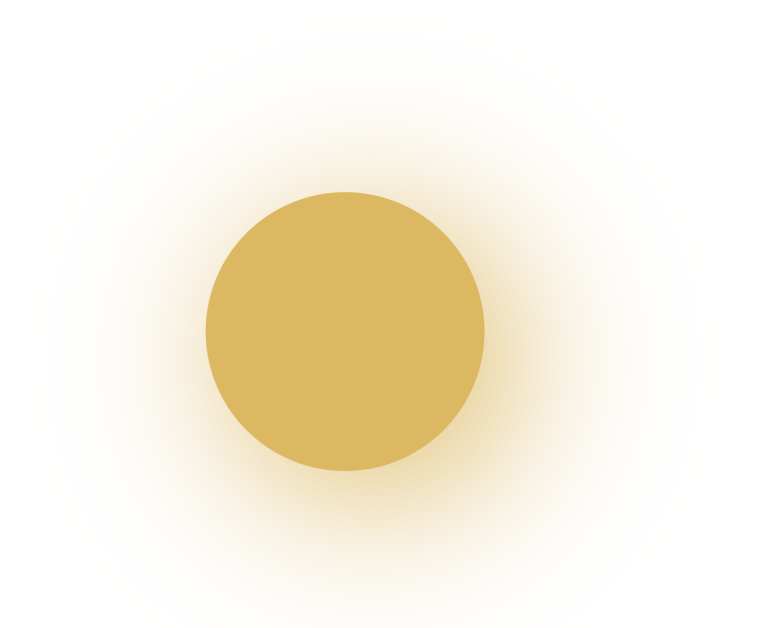
This background is drawn by a Shadertoy shader. Its source:

```glsl
// A flat golden disc on white, casting a wide soft golden shadow down and to the right.

const vec3 WHITE = vec3(1.0);
const vec3 GOLD = vec3(0.863, 0.720, 0.384);

// Lengths are fractions of the canvas height
const vec2 DISC_CENTER = vec2(0.5495, 0.472);
const float DISC_RADIUS = 0.222;
const vec2 SHADOW_OFFSET = vec2(0.0445, -0.0445);
const float SHADOW_SIGMA = 0.132;
const int CHORDS = 24;

// Smooth approximation of the error function
float erfApprox(float x) {
    x = clamp(x, -4.0, 4.0);
    return tanh(x * (1.128379 + 0.100914 * x * x));
}

// Anti-aliased coverage from a signed distance
float coverage(float signedDistance, float pixel) {
    return 1.0 - smoothstep(-0.75 * pixel, 0.75 * pixel, signedDistance);
}

// Gaussian-blurred disc, summed over parallel chords
float blurredDisc(float dist, float radius, float sigma) {
    float stepSize = radius / float(CHORDS);
    float scale = 1.0 / (sigma * sqrt(2.0));
    float total = 0.0;
    for (int i = 0; i < CHORDS; i++) {
        float v = (float(i) + 0.5) * stepSize;
        float halfChord = sqrt(radius * radius - v * v);
        float span = erfApprox((dist + halfChord) * scale)
                   - erfApprox((dist - halfChord) * scale);
        total += exp(-v * v * scale * scale) * span;
    }
    // Both mirrored halves of the disc share the same sum
    return total * stepSize * scale / sqrt(3.14159);
}

void mainImage(out vec4 fragColor, in vec2 fragCoord) {
    vec2 p = fragCoord / iResolution.y;
    float pixel = 1.0 / iResolution.y;

    // Soft shadow
    float shadowDist = length(p - DISC_CENTER - SHADOW_OFFSET);
    float shadow = blurredDisc(shadowDist, DISC_RADIUS, SHADOW_SIGMA);
    vec3 color = mix(WHITE, GOLD, shadow);

    // Flat disc
    float discDist = length(p - DISC_CENTER) - DISC_RADIUS;
    color = mix(color, GOLD, coverage(discDist, pixel));

    fragColor = vec4(color, 1.0);
}
```
